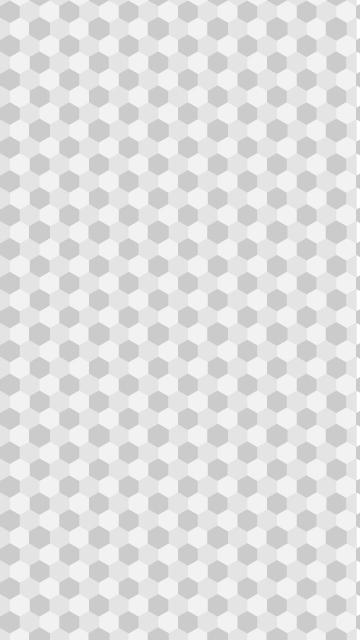
Give the GLSL for this pattern, as a Shadertoy shader.

```glsl
// Honeycomb of pointed hexagons in three repeating greys
#define TILE_WIDTH 0.05495
#define ROW_STEP 0.0471
#define FIRST_CENTER vec2(0.0275, 0.0329)
#define DARK vec3(0.796)
#define MIDDLE vec3(0.894)
#define LIGHT vec3(0.949)
#define BACKDROP vec3(1.0)
#define RIGHT_END 0.991
#define ENLARGED 1.06
#define ENLARGED_EVERY 6.0
#define SAMPLES 4

const float ROW_HEIGHT = 0.8660254; // row step of a regular grid of unit tiles

// Hexagonal radius: 0.5 on the border of a unit-wide tile
float hexRadius(vec2 d) {
    d = abs(d);
    return max(d.x, 0.5 * d.x + ROW_HEIGHT * d.y);
}

// Nearest tile among the even (0) or odd (1) rows: offset, column, row
vec4 nearestTile(vec2 grid, float parity) {
    float row = 2.0 * round((grid.y - parity) * 0.5) + parity;
    float x = grid.x - 1.5 * parity;
    float column = round(x);
    return vec4(x - column, (grid.y - row) * ROW_HEIGHT, column, row);
}

// Slightly larger dark tiles in every sixth row
bool inEnlargedTile(vec2 grid) {
    vec2 period = vec2(3.0, ENLARGED_EVERY);
    vec2 d = grid - vec2(1.5, 1.0);
    d -= period * round(d / period);
    return hexRadius(d * vec2(1.0, ROW_HEIGHT)) < 0.5 * ENLARGED;
}

// Colour at a point in canvas widths, measured from the top left
vec3 honeycomb(vec2 p) {
    vec2 grid = (p - FIRST_CENTER) / vec2(TILE_WIDTH, ROW_STEP);
    vec4 even = nearestTile(grid, 0.0);
    vec4 odd = nearestTile(grid, 1.0);
    bool isOdd = hexRadius(odd.xy) < hexRadius(even.xy);
    vec4 tile = isOdd ? odd : even;

    // Odd rows stop just short of the right edge
    if (isOdd && p.x > RIGHT_END) return BACKDROP;
    if (inEnlargedTile(grid)) return DARK;

    float shade = mod(tile.z, 3.0);
    return shade < 0.5 ? DARK : shade < 1.5 ? MIDDLE : LIGHT;
}

void mainImage(out vec4 fragColor, in vec2 fragCoord) {
    // Average a small grid of samples for smooth edges
    vec3 sum = vec3(0.0);
    for (int j = 0; j < SAMPLES; j++) {
        for (int i = 0; i < SAMPLES; i++) {
            vec2 jitter = (vec2(i, j) + 0.5) / float(SAMPLES) - 0.5;
            vec2 point = fragCoord + jitter;
            point.y = iResolution.y - point.y;
            sum += honeycomb(point / iResolution.x);
        }
    }
    fragColor = vec4(sum / float(SAMPLES * SAMPLES), 1.0);
}
```
